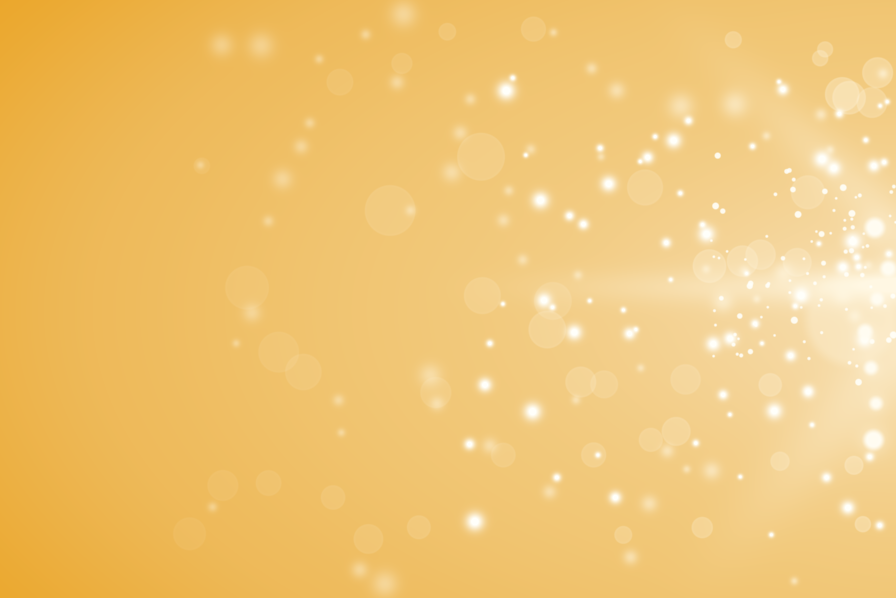
Reproduce this background procedurally as a Shadertoy shader.

```glsl
vec3 hash3(float n) {
    vec3 q = fract(n * vec3(0.1031, 0.1030, 0.0973));
    q += dot(q, q.yzx + 33.33);
    return fract((q.xxy + q.yzz) * q.zyx);
}

// Amber field that lightens toward the right edge
vec3 backdrop(vec2 p) {
    float d = length((p - vec2(1.5, 0.48)) * vec2(0.95, 1.8));
    vec3 col = mix(vec3(0.96, 0.845, 0.635), vec3(0.945, 0.78, 0.465), smoothstep(0.0, 0.85, d));
    col = mix(col, vec3(0.93, 0.72, 0.335), smoothstep(0.7, 1.45, d));
    return mix(col, vec3(0.92, 0.65, 0.16), smoothstep(1.25, 1.8, d));
}

// Soft beam leaving the light source along an angle
float beam(vec2 p, float angle, float reach, float width) {
    vec2 dir = vec2(cos(angle), sin(angle));
    vec2 q = p - vec2(1.6, 0.52);
    float along = dot(q, dir);
    float across = (q.y * dir.x - q.x * dir.y) / width;
    return exp(-across * across) * smoothstep(0.0, 0.1, along)
         * (1.0 - smoothstep(0.2, reach, along));
}

float disc(vec2 p, vec2 center, float radius, float blur) {
    return 1.0 - smoothstep(radius - blur, radius + blur, length(p - center));
}

// Bright center with a feathered halo
float spark(vec2 p, vec2 center, float radius) {
    float d = length(p - center) / radius;
    return exp(-2.0 * d * d);
}

void mainImage(out vec4 fragColor, in vec2 fragCoord) {
    vec2 p = fragCoord / iResolution.xy * vec2(1.5, 1.0);
    float px = 1.0 / iResolution.y;
    vec3 white = vec3(1.0, 1.0, 0.98);
    vec3 cream = vec3(1.0, 0.97, 0.89);
    vec3 col = backdrop(p);

    // Three beams and the source glow
    float light = 0.42 * beam(p, 3.142, 0.92, 0.028)
                + 0.27 * beam(p, 2.37, 0.75, 0.042)
                + 0.26 * beam(p, 3.99, 0.75, 0.055);
    light += 0.26 * exp(-length((p - vec2(1.5, 0.42)) * vec2(8.0, 4.5)));
    light += 0.75 * exp(-length((p - vec2(1.5, 0.525)) * vec2(9.0, 50.0)));
    col = mix(col, cream, min(light, 1.0));
    col = mix(col, cream, 0.32 * disc(p, vec2(1.425, 0.465), 0.075, 0.012));

    // Flat translucent discs, larger and fainter to the left
    for (int i = 0; i < 46; i++) {
        vec3 h = hash3(float(i) + 11.0);
        float t = (float(i) + h.x) / 46.0;
        vec2 c = vec2(1.47 - 1.18 * pow(t, 1.35), 0.07 + 0.89 * h.y);
        float r = mix(0.012, 0.027, h.z) + 0.022 * t * h.z;
        float rim = disc(p, c, r, px) - disc(p, c, r - 0.003, 0.002);
        float alpha = mix(0.22, 0.06, t) + 0.14 * fract(h.z * 7.0) * (1.0 - t);
        col = mix(col, cream, alpha * (disc(p, c, r, px) + 0.2 * rim));
    }

    // Blurred pale motes
    for (int i = 0; i < 58; i++) {
        vec3 h = hash3(float(i) + 173.0);
        float t = (float(i) + h.x) / 58.0;
        vec2 c = vec2(1.48 - 1.15 * t, 0.02 + 0.96 * h.y);
        float r = mix(0.009, 0.034, h.z * h.z);
        col = mix(col, cream, mix(0.6, 0.36, t) * spark(p, c, r));
    }

    // White sparks over the right half
    for (int i = 0; i < 72; i++) {
        vec3 h = hash3(float(i) + 391.0);
        float t = (float(i) + h.x) / 72.0;
        vec2 c = vec2(1.49 - 0.71 * pow(t, 1.3), 0.1 + 0.77 * h.y);
        float r = mix(0.006, 0.021, h.z * h.z);
        col = mix(col, white, min(1.15 * spark(p, c, r), 1.0));
    }

    // Fine dust gathered around the source
    for (int i = 0; i < 90; i++) {
        vec3 h = hash3(float(i) + 727.0);
        vec2 c = vec2(1.5 - 0.31 * h.x, 0.54 + 0.42 * (h.y - 0.5) * (0.6 + 0.4 * h.z));
        float r = mix(0.002, 0.006, h.z * h.z);
        col = mix(col, white, 0.9 * disc(p, c, r, max(px, 0.0015)));
    }

    // Large glowing beads beside the source
    for (int i = 0; i < 7; i++) {
        vec3 h = hash3(float(i) + 951.0);
        vec2 c = vec2(1.44 + 0.05 * h.x, 0.26 + 0.058 * float(i) + 0.02 * h.y);
        float r = mix(0.009, 0.016, h.z);
        col = mix(col, white, disc(p, c, r, 0.006));
        col = mix(col, cream, 0.4 * spark(p, c, 2.2 * r));
    }

    fragColor = vec4(col, 1.0);
}
```
